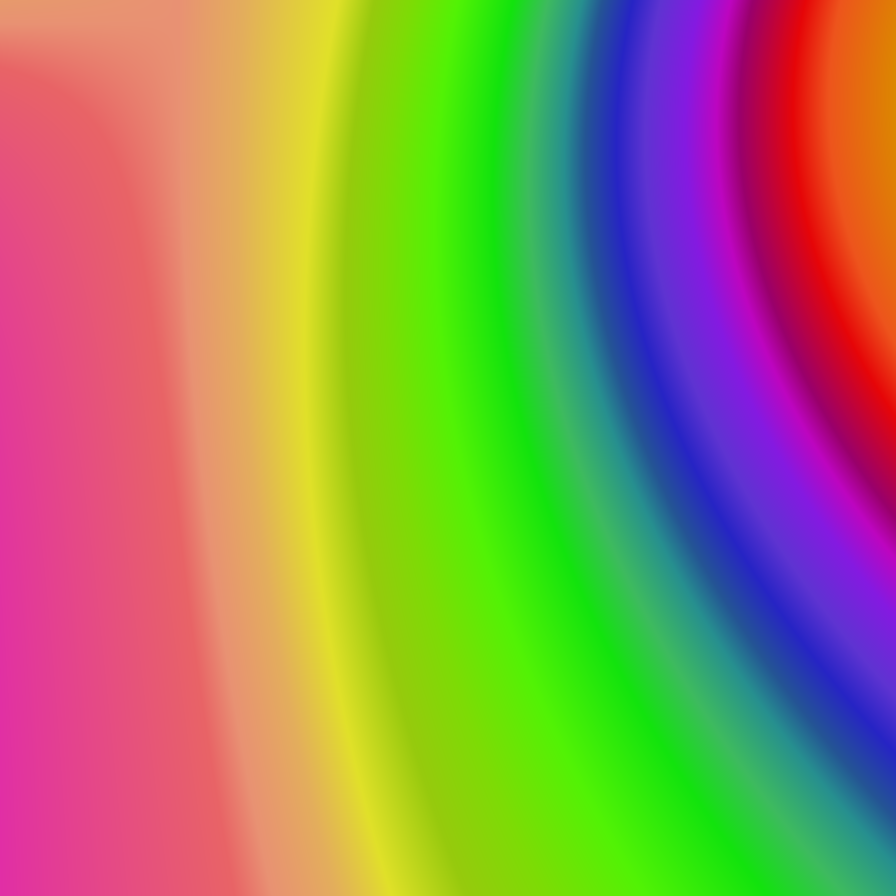
This background is drawn by a WebGL 1 fragment shader. Its source:

```glsl
precision highp float;
// Soft rainbow of curved bands bending from a pink left side to an orange corner.
uniform vec2 u_resolution;

// Horizontal place of a band at a given depth below the top edge.
float bandX(float band, float depth) {
  float bendDepth = min(0.105 * pow(band, -1.2), max(0.0, 2.2 * (band - 0.167)));
  float offset = depth - bendDepth;
  return band + 1.15 * pow(band, 1.4) * offset * offset;
}

// Bisects for the band that passes through a point.
float bandAt(vec2 p) {
  float low = 0.0;
  float high = 1.1;
  for (int i = 0; i < 18; i++) {
    float middle = 0.5 * (low + high);
    if (bandX(middle, p.y) < p.x) low = middle;
    else high = middle;
  }
  return 0.5 * (low + high);
}

float ramp(float from, float to, float t) {
  return clamp((t - from) / (to - from), 0.0, 1.0);
}

vec3 rainbow(float t) {
  // Pink to salmon and yellow
  vec3 color = vec3(0.88, 0.17, 0.66);
  color = mix(color, vec3(0.90, 0.30, 0.51), ramp(0.0, 0.10, t));
  color = mix(color, vec3(0.91, 0.39, 0.40), ramp(0.10, 0.168, t));
  color = mix(color, vec3(0.91, 0.57, 0.45), ramp(0.168, 0.20, t));
  color = mix(color, vec3(0.89, 0.68, 0.36), ramp(0.20, 0.265, t));
  color = mix(color, vec3(0.88, 0.88, 0.16), ramp(0.265, 0.34, t));
  // Olive to green and teal
  color = mix(color, vec3(0.59, 0.79, 0.05), ramp(0.34, 0.385, t));
  color = mix(color, vec3(0.49, 0.86, 0.02), ramp(0.385, 0.43, t));
  color = mix(color, vec3(0.32, 0.95, 0.02), ramp(0.43, 0.485, t));
  color = mix(color, vec3(0.07, 0.89, 0.05), ramp(0.485, 0.55, t));
  color = mix(color, vec3(0.24, 0.73, 0.37), ramp(0.55, 0.59, t));
  color = mix(color, vec3(0.15, 0.56, 0.56), ramp(0.59, 0.63, t));
  // Blue to violet and magenta
  color = mix(color, vec3(0.14, 0.33, 0.58), ramp(0.63, 0.653, t));
  color = mix(color, vec3(0.15, 0.14, 0.77), ramp(0.653, 0.688, t));
  color = mix(color, vec3(0.37, 0.20, 0.82), ramp(0.688, 0.72, t));
  color = mix(color, vec3(0.52, 0.10, 0.88), ramp(0.72, 0.765, t));
  color = mix(color, vec3(0.74, 0.02, 0.75), ramp(0.765, 0.80, t));
  // Crimson to red and orange
  color = mix(color, vec3(0.60, 0.00, 0.42), ramp(0.80, 0.825, t));
  color = mix(color, vec3(0.90, 0.02, 0.03), ramp(0.825, 0.885, t));
  color = mix(color, vec3(0.93, 0.33, 0.11), ramp(0.885, 0.925, t));
  return mix(color, vec3(0.86, 0.53, 0.0), ramp(0.925, 1.0, t));
}

void main() {
  vec2 p = gl_FragCoord.xy / u_resolution;
  p.y = 1.0 - p.y;
  // The top left corner warms toward orange.
  float cornerLift = 0.22 * exp(-3.6 * p.y) * max(0.0, 1.0 - p.x / 0.2);
  gl_FragColor = vec4(rainbow(bandAt(p) + cornerLift), 1.0);
}
```
